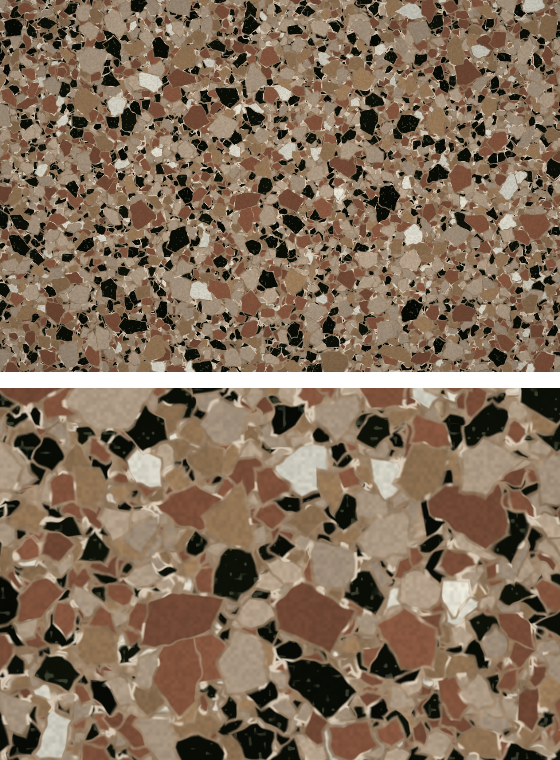
Top, the full canvas; bottom, a detail of the centre.
A WebGL 1 fragment shader for this texture:

```glsl
precision highp float;
// Polished terrazzo: angular black, terracotta, beige and white chips in tan resin.

uniform vec2 u_resolution;

float hash(vec2 p) {
  vec3 q = fract(vec3(p.xyx) * 0.1031);
  q += dot(q, q.yzx + 33.33);
  return fract((q.x + q.y) * q.z);
}

float noise(vec2 p) {
  vec2 i = floor(p), f = fract(p);
  f = f * f * (3.0 - 2.0 * f);
  return mix(mix(hash(i), hash(i + vec2(1.0, 0.0)), f.x),
             mix(hash(i + vec2(0.0, 1.0)), hash(i + 1.0), f.x), f.y);
}

// Signed distance to a random convex shard, cut by five half-planes
float shard(vec2 p, vec2 id) {
  float turn = 6.2832 * hash(id + 3.7);
  float radius = mix(0.38, 0.62, hash(id + 8.1));
  float c = cos(turn), s = sin(turn);
  p = mat2(c, -s, s, c) * p;
  p.y *= mix(1.0, 1.7, hash(id + 14.3));
  float d = length(p) - 1.25 * radius;
  for (int k = 0; k < 5; k++) {
    float side = float(k);
    float a = 1.2566 * (side + 0.7 * hash(id + 21.0 + side * 5.3));
    float reach = radius * mix(0.6, 1.1, hash(id + 57.0 + side * 7.9));
    d = max(d, dot(p, vec2(cos(a), sin(a))) - reach);
  }
  return d;
}

vec3 chipColor(float pick, float tone) {
  vec3 black = vec3(0.035, 0.045, 0.02);
  vec3 terracotta = vec3(0.46, 0.295, 0.215);
  vec3 ochre = vec3(0.54, 0.43, 0.31);
  vec3 beige = vec3(0.64, 0.57, 0.49);
  vec3 white = vec3(0.82, 0.81, 0.76);
  if (pick < 0.25) return black * mix(0.7, 1.4, tone);
  if (pick < 0.47) return terracotta * mix(0.88, 1.12, tone);
  if (pick < 0.63) return ochre * mix(0.9, 1.1, tone);
  if (pick < 0.95) return beige * mix(0.9, 1.08, tone);
  return white * mix(0.93, 1.05, tone);
}

void main() {
  vec2 uv = gl_FragCoord.xy / u_resolution;
  vec2 p = gl_FragCoord.xy / u_resolution.y;
  float soft = max(0.0016, 0.6 / u_resolution.y);

  // Resin with cloudy tone
  vec3 resin = mix(vec3(0.49, 0.40, 0.30), vec3(0.64, 0.55, 0.45), noise(p * 75.0));
  vec3 color = resin;
  float edge = 0.0;

  // Ragged outlines
  vec2 warped = p + 0.004 * (vec2(noise(p * 110.0), noise(p * 110.0 + 40.0)) - 0.5);

  // Fine chips first, sparse coarse chips on top
  for (int layer = 0; layer < 7; layer++) {
    float t = float(layer) / 6.0;
    float scale = mix(62.0, 16.0, t);
    vec2 g = warped * scale + 17.3 * float(layer);
    vec2 cell = floor(g);
    for (int j = -1; j <= 1; j++) {
      for (int i = -1; i <= 1; i++) {
        vec2 id = cell + vec2(float(i), float(j));
        vec2 seed = id + 131.0 * float(layer);
        if (hash(seed + 71.7) > mix(0.95, 0.3, t)) continue;
        vec2 jitter = 0.7 * (vec2(hash(seed + 1.3), hash(seed + 5.9)) - 0.5);
        float d = shard(g - id - 0.5 - jitter, seed) / scale;
        float body = 1.0 - smoothstep(-soft, soft, d);
        float rim = 1.0 - smoothstep(0.0015, 0.0015 + 2.0 * soft, d);
        vec3 chip = chipColor(hash(seed + 91.1), hash(seed + 97.4));
        color = mix(color, resin, rim * 0.85);
        color = mix(color, chip, body);
        edge = mix(edge, 1.0, rim) * (1.0 - body);
      }
    }
  }

  // Mineral grain, with pale flecks inside the dark chips
  float grain = noise(p * 300.0);
  float dark = 1.0 - smoothstep(0.08, 0.25, color.r);
  color *= 0.94 + 0.12 * grain;
  color += dark * vec3(0.17, 0.18, 0.14) * smoothstep(0.72, 0.95, noise(p * 230.0 + 9.0));

  // Wet glints along the resin seams
  float glint = smoothstep(0.62, 0.85, noise(p * 95.0 + 63.0)) * edge;
  color = mix(color, vec3(0.90, 0.86, 0.79), 0.75 * glint);

  // Gentle falloff towards the corners
  vec2 offset = uv - 0.5;
  color *= 1.04 - 0.28 * dot(offset, offset);
  gl_FragColor = vec4(clamp(color, 0.0, 1.0), 1.0);
}
```
